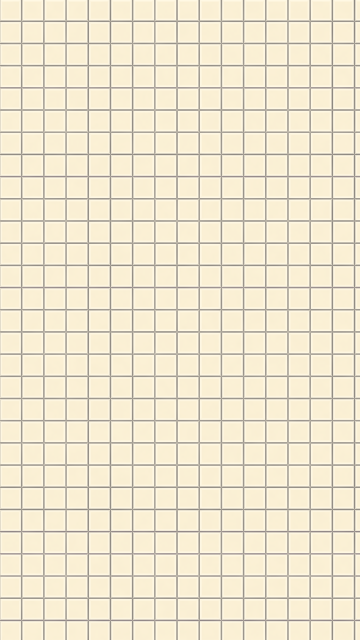
Give the GLSL for this pattern, as a Shadertoy shader.

```glsl
// Cream graph paper with thin grey ruled lines, pale edges and slightly uneven ink.

// All lengths are fractions of the canvas width.
const float PITCH = 0.06164;
const vec2 GRID_ORIGIN = vec2(-0.0014, -0.0072);
const float LINE_WIDTH = 0.0031;
const float HALO_WIDTH = 0.0135;
const float SOFTNESS = 0.0041;

const vec3 PAPER = vec3(0.982, 0.940, 0.832);
const vec3 HALO = vec3(1.0, 0.972, 0.892);
const vec3 INK = vec3(0.44, 0.42, 0.405);
const vec3 INK_VIOLET = vec3(0.46, 0.41, 0.44);

float hash21(vec2 p) {
    vec3 q = fract(vec3(p.xyx) * 0.1031);
    q += dot(q, q.yzx + 33.33);
    return fract((q.x + q.y) * q.z);
}

float valueNoise(vec2 p) {
    vec2 cell = floor(p);
    vec2 f = fract(p);
    f = f * f * (3.0 - 2.0 * f);
    float low = mix(hash21(cell), hash21(cell + vec2(1.0, 0.0)), f.x);
    float high = mix(hash21(cell + vec2(0.0, 1.0)), hash21(cell + vec2(1.0)), f.x);
    return mix(low, high, f.y);
}

// Box-filtered coverage of a band centred on zero.
float bandCoverage(float offset, float width, float blur) {
    float right = min(offset + 0.5 * blur, 0.5 * width);
    float left = max(offset - 0.5 * blur, -0.5 * width);
    return max(right - left, 0.0) / blur;
}

// Ink strength of one line: a tone per line plus gentle change along it.
float inkStrength(float lineId, float along, float seed) {
    float tone = hash21(vec2(lineId + 40.0, seed));
    float wear = valueNoise(vec2(along * 1.7 + 20.0, lineId * 7.0 + seed));
    return 0.88 + 0.13 * tone + 0.10 * (wear - 0.5);
}

void mainImage(out vec4 fragColor, in vec2 fragCoord) {
    vec2 uv = fragCoord / iResolution.x;
    float blur = max(SOFTNESS, 1.0 / iResolution.x);

    // Nearest vertical and horizontal line
    vec2 grid = (uv - GRID_ORIGIN) / PITCH;
    vec2 lineId = floor(grid + 0.5);
    vec2 offset = (grid - lineId) * PITCH;

    // Paper with faint mottling
    float mottle = valueNoise(uv * 45.0) + 0.5 * valueNoise(uv * 130.0) - 0.75;
    vec3 color = PAPER + 0.007 * mottle;

    // Pale borders beside the lines
    float halo = max(bandCoverage(offset.x, HALO_WIDTH, blur),
                     bandCoverage(offset.y, HALO_WIDTH, blur));
    color = mix(color, HALO, halo);

    // Ruled lines, lighter where they cross
    float vertical = bandCoverage(offset.x, LINE_WIDTH, blur)
                   * inkStrength(lineId.x, grid.y, 3.0);
    float horizontal = bandCoverage(offset.y, LINE_WIDTH, blur)
                     * inkStrength(lineId.y, grid.x, 11.0);
    float ink = max(vertical, horizontal) - 0.3 * vertical * horizontal;

    // A few horizontal lines lean towards violet
    float violet = smoothstep(0.65, 1.0, hash21(vec2(lineId.y + 5.0, 17.0)));
    vec3 inkColor = mix(INK, INK_VIOLET, violet * step(vertical, horizontal));
    color = mix(color, inkColor, clamp(ink, 0.0, 1.0));

    fragColor = vec4(clamp(color, 0.0, 1.0), 1.0);
}
```
